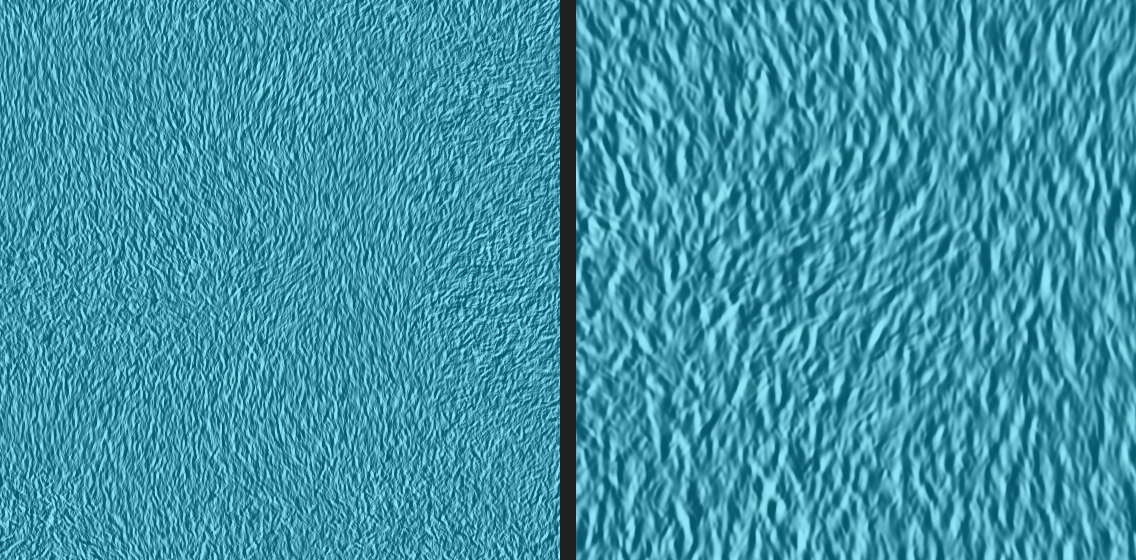
Left: the whole. Right: its middle third, enlarged.
Give the GLSL for this texture, as a Shadertoy shader.

```glsl
#define DARK vec3(0.03, 0.35, 0.43)
#define BRIGHT vec3(0.54, 0.87, 0.94)
#define GRAIN_CELLS 58.0
#define FIBRE_CELLS 112.0
#define FIBRE_WEIGHT 0.55
#define KERNEL vec2(0.32, 0.50)
#define STROKES 4
#define PI 3.14159265

// Integer hash: cell and index to three values in 0..1
vec3 hash3(ivec2 cell, int index) {
    uvec3 v = uvec3(cell.x + 4096, cell.y + 4096, index) * 1664525u + 1013904223u;
    for (int i = 0; i < 2; i++) {
        v.x += v.y * v.z;
        v.y += v.z * v.x;
        v.z += v.x * v.y;
        v ^= v >> 16u;
    }
    return vec3(v & 0xffffu) / 65535.0;
}

float valueNoise(vec2 p, int seed) {
    ivec2 c = ivec2(floor(p));
    vec2 f = fract(p);
    f = f * f * (3.0 - 2.0 * f);
    float low = mix(hash3(c, seed).x, hash3(c + ivec2(1, 0), seed).x, f.x);
    float high = mix(hash3(c + ivec2(0, 1), seed).x, hash3(c + ivec2(1, 1), seed).x, f.x);
    return mix(low, high, f.y);
}

// Sum of short oriented ripples, scaled to unit variance
float strokes(vec2 p, float lean, float disorder, int seed) {
    ivec2 home = ivec2(floor(p));
    float sum = 0.0;
    for (int y = -1; y <= 1; y++)
    for (int x = -1; x <= 1; x++) {
        ivec2 cell = home + ivec2(x, y);
        for (int i = 0; i < STROKES; i++) {
            vec3 place = hash3(cell, seed + 2 * i);
            vec3 shape = hash3(cell, seed + 2 * i + 1);
            vec2 d = p - vec2(cell) - place.xy;
            float angle = lean + disorder * (shape.x + shape.y - 1.0);
            float c = cos(angle), s = sin(angle);
            vec2 q = vec2(c * d.x - s * d.y, s * d.x + c * d.y);
            vec2 e = q / KERNEL;
            float frequency = mix(0.9, 2.1, shape.z);
            sum += exp(-dot(e, e)) * cos(2.0 * PI * (frequency * q.x + place.z));
        }
    }
    return sum / sqrt(float(STROKES) * PI * KERNEL.x * KERNEL.y / 4.0);
}

void mainImage(out vec4 fragColor, in vec2 fragCoord) {
    vec2 uv = fragCoord / iResolution.y;

    // Slowly changing nap: lean from vertical and local tangle
    float lean = 0.10 + 0.40 * (uv.x - 0.5) + 0.8 * (valueNoise(uv * 6.0, 90) - 0.5);
    float disorder = mix(0.4, 1.3, valueNoise(uv * 5.0 + 3.7, 91));

    // Coarse grain with finer fibres over it
    float grain = strokes(uv * GRAIN_CELLS, lean, disorder, 10);
    float fibre = strokes(uv * FIBRE_CELLS, lean, disorder, 40);
    float relief = (grain + FIBRE_WEIGHT * fibre) / sqrt(1.0 + FIBRE_WEIGHT * FIBRE_WEIGHT);
    relief *= mix(0.85, 1.2, valueNoise(uv * 9.0, 92));

    // Even spread of tones with a few brighter tips
    float rank = 1.0 / (1.0 + exp(-1.7 * relief));
    float tone = 0.9 * rank - 0.02 + 0.18 * pow(rank, 10.0);
    fragColor = vec4(mix(DARK, BRIGHT, tone), 1.0);
}
```
